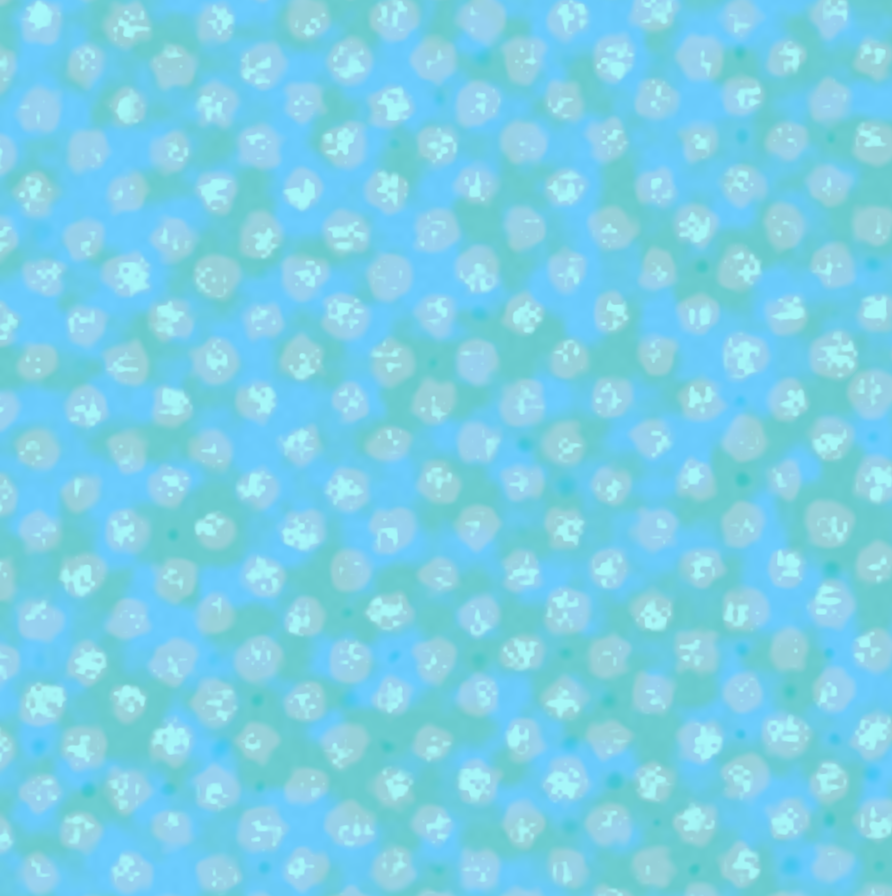
This pattern is drawn by a Shadertoy shader. Its source:

```glsl
#define COLUMNS 10.2
#define ROWS 21.05
#define ROW_TILT 0.014
#define DOT_RADIUS 0.238
#define DOT_JITTER 0.035
#define EDGE_SOFTNESS 0.06
#define PATCH_SCALE 2.4
#define FLECK_SCALE 16.0
#define SKY vec3(0.42, 0.80, 0.99)
#define TEAL vec3(0.42, 0.80, 0.81)
#define PEARL vec3(0.76, 0.84, 0.89)
#define FLECK vec3(0.65, 0.98, 0.98)

float hash(vec2 p) {
    vec3 q = fract(vec3(p.xyx) * 0.1031);
    q += dot(q, q.yzx + 33.33);
    return fract((q.x + q.y) * q.z);
}

vec2 hash2(vec2 p) {
    return vec2(hash(p + 17.3), hash(p + 71.9));
}

float noise(vec2 p) {
    vec2 cell = floor(p), f = fract(p);
    f = f * f * (3.0 - 2.0 * f);
    float low = mix(hash(cell), hash(cell + vec2(1, 0)), f.x);
    float high = mix(hash(cell + vec2(0, 1)), hash(cell + vec2(1, 1)), f.x);
    return mix(low, high, f.y);
}

// Centre of a lattice site in column units; shift moves to the gaps between dots
vec2 siteCentre(vec2 p, float row, float shift, out vec2 id) {
    float offset = 0.5 * mod(row, 2.0) + shift - 0.04;
    id = vec2(floor(p.x - offset), row);
    return vec2(id.x + 0.5 + offset, (row + 0.5) * COLUMNS / ROWS);
}

void mainImage(out vec4 fragColor, in vec2 fragCoord) {
    vec2 uv = fragCoord / iResolution.y;
    uv.y = 1.0 - uv.y + ROW_TILT * (uv.x - 0.25);
    vec2 p = uv * COLUMNS;

    // Mottled ground drifting from sky to teal
    float mottling = 0.75 * noise(p * PATCH_SCALE + 5.0)
                   + 0.25 * noise(p * PATCH_SCALE * 2.3 + 40.0);
    mottling += 0.08 * (uv.x + uv.y - 1.0);
    vec3 color = mix(SKY, TEAL, smoothstep(0.26, 0.74, mottling));

    float wobble = noise(p * 7.0 + 90.0) - 0.5;
    float grain = noise(p * FLECK_SCALE + 130.0);
    float dotMask = 0.0, fleckMask = 0.0, gapMask = 0.0;
    float baseRow = floor(uv.y * ROWS);

    for (int i = -1; i <= 1; i++) {
        float row = baseRow + float(i);
        vec2 id;

        // Soft uneven dot
        vec2 centre = siteCentre(p, row, 0.0, id);
        vec2 jitter = (hash2(id) - 0.5) * 2.0 * DOT_JITTER;
        vec2 d = p - centre - jitter;
        float radius = DOT_RADIUS * mix(0.9, 1.1, hash(id + 31.0));
        float edge = length(d) + 0.1 * wobble - radius;
        float coverage = 1.0 - smoothstep(-EDGE_SOFTNESS, EDGE_SOFTNESS, edge);
        dotMask = max(dotMask, coverage);

        // Bright flecks clustered away from the centre
        vec2 cluster = (d - (hash2(id + 53.0) - 0.5) * 0.16) / radius;
        float sparkle = hash(id + 8.0);
        float density = grain + 0.5 * sparkle - 0.75 * dot(cluster, cluster);
        fleckMask = max(fleckMask, coverage * smoothstep(0.42, 1.0, density));

        // Small dark specks in the gaps, denser to the lower right
        vec2 gap = siteCentre(p, row, 0.5, id);
        d = p - gap - (hash2(id + 97.0) - 0.5) * 0.1;
        float chance = 0.05 + 0.3 * (uv.x + uv.y);
        float present = smoothstep(0.0, 0.3, chance - hash(id + 63.0));
        float size = mix(0.09, 0.17, hash(id + 44.0));
        gapMask = max(gapMask, present * (1.0 - smoothstep(0.0, size, length(d) + 0.07 * wobble)));
    }

    // Layers, lightest on top
    color -= vec3(0.15, 0.02, 0.03) * gapMask * (1.0 - dotMask);
    color = mix(color, PEARL, 0.5 * dotMask);
    color = mix(color, FLECK, 0.9 * fleckMask);
    color += 0.015 * (noise(p * 11.0 + 200.0) - 0.5);
    fragColor = vec4(clamp(color, 0.0, 1.0), 1.0);
}
```
